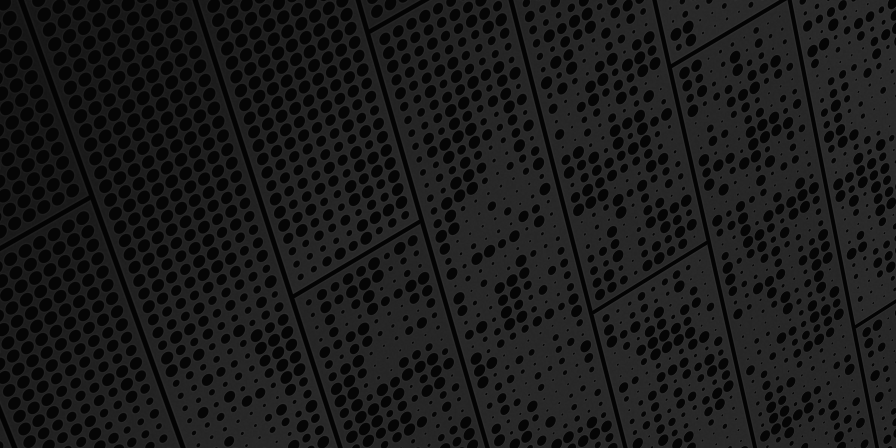
Give the GLSL for this texture, as a Shadertoy shader.

```glsl
const vec3 HOLE_COLOR = vec3(0.018);
const vec3 PLATE_DARK = vec3(0.088);
const vec3 PLATE_LIGHT = vec3(0.155);
const vec3 RIM_LIGHT = vec3(0.022);

// Perspective of the wall, in units of canvas height, y down
const vec3 DEPTH_PLANE = vec3(-0.0343, -0.0266, 0.4036);
const vec3 ACROSS_PLANE = vec3(1.0, -0.362, -0.0469);
const vec3 ALONG_PLANE = vec3(0.54, 1.0, 0.0);

// Panels: width is one unit
const float PANEL_LENGTH = 4.188;
const float PANEL_SHEAR = 0.683;
const float PANEL_START = 0.016;
const float SEAM_HALF_WIDTH = 0.016;
const float SEAM_EDGE_WIDTH = 0.010;

// Perforation
const vec2 HOLE_COUNT = vec2(9.0, 41.0);
const float PANEL_MARGIN = 0.05;
const float RADIUS_MIN = 0.07;
const float RADIUS_MAX = 0.44;
const float RIM_WIDTH = 0.008;
const float CLUSTER_SCALE = 0.42;
const float GRAIN_SCALE = 300.0;
const float GRAIN_AMOUNT = 0.012;

float hash(vec2 p) {
    vec3 q = fract(vec3(p.xyx) * 0.1031);
    q += dot(q, q.yzx + 33.33);
    return fract((q.x + q.y) * q.z);
}

float valueNoise(vec2 p) {
    vec2 i = floor(p);
    vec2 f = fract(p);
    f = f * f * (3.0 - 2.0 * f);
    float low = mix(hash(i), hash(i + vec2(1.0, 0.0)), f.x);
    float high = mix(hash(i + vec2(0.0, 1.0)), hash(i + 1.0), f.x);
    return mix(low, high, f.y);
}

// Coverage of a shape from its signed distance
float cover(float dist, float blur) {
    return 1.0 - smoothstep(-blur, blur, dist);
}

// Holes are full at the upper left and break into clusters to the lower right
float holeRadius(vec2 cell, vec2 panel, float scatter) {
    vec2 seed = cell + panel * vec2(37.0, 61.0) + 400.0;
    float mixed = mix(valueNoise(seed * CLUSTER_SCALE), hash(seed), 0.5);
    float varied = mix(RADIUS_MIN, RADIUS_MAX, smoothstep(0.28, 0.74, mixed));
    return mix(RADIUS_MAX - 0.03 * mixed, varied, scatter);
}

void mainImage(out vec4 fragColor, in vec2 fragCoord) {
    vec2 p = fragCoord / iResolution.y;
    p.y = 1.0 - p.y;

    // Project onto the wall
    vec3 ray = vec3(p, 1.0);
    float depth = dot(DEPTH_PLANE, ray);
    vec2 wall = vec2(dot(ACROSS_PLANE, ray), dot(ALONG_PLANE, ray)) / depth;
    float blur = 0.8 / (iResolution.y * depth);

    // Half-bond panel layout
    float column = floor(wall.x);
    float along = wall.y - PANEL_START - PANEL_SHEAR * column
                - 0.5 * PANEL_LENGTH * mod(column, 2.0);
    vec2 panel = vec2(column, floor(along / PANEL_LENGTH));
    vec2 local = vec2(wall.x - column, along - panel.y * PANEL_LENGTH);
    vec2 panelSize = vec2(1.0, PANEL_LENGTH);

    // Plate shading with fine grain
    float sweep = 0.8 * (p.x + p.y);
    vec3 color = mix(PLATE_DARK, PLATE_LIGHT, smoothstep(0.1, 1.35, sweep));
    color += GRAIN_AMOUNT * (valueNoise(p * GRAIN_SCALE) - 0.5);
    color *= 0.94 + 0.12 * hash(panel + 50.0);

    // Round holes on a regular grid
    vec2 pitch = (panelSize - 2.0 * PANEL_MARGIN) / HOLE_COUNT;
    vec2 grid = (local - PANEL_MARGIN) / pitch;
    vec2 cell = clamp(floor(grid), vec2(0.0), HOLE_COUNT - 1.0);
    float scatter = smoothstep(0.0, 0.75, sweep - 0.6);
    float radius = holeRadius(cell, panel, scatter) * pitch.x;
    float holeDist = length((grid - cell - 0.5) * pitch) - radius;
    color += RIM_LIGHT * cover(abs(holeDist) - RIM_WIDTH, blur);
    color = mix(color, HOLE_COLOR, cover(holeDist, blur));

    // Dark seams with a thin lit edge
    vec2 edge = min(local, panelSize - local);
    float seamDist = min(edge.x, edge.y) - SEAM_HALF_WIDTH;
    color += RIM_LIGHT * cover(seamDist - SEAM_EDGE_WIDTH, blur);
    color = mix(color, HOLE_COLOR * 0.6, cover(seamDist, blur));

    fragColor = vec4(color, 1.0);
}
```
